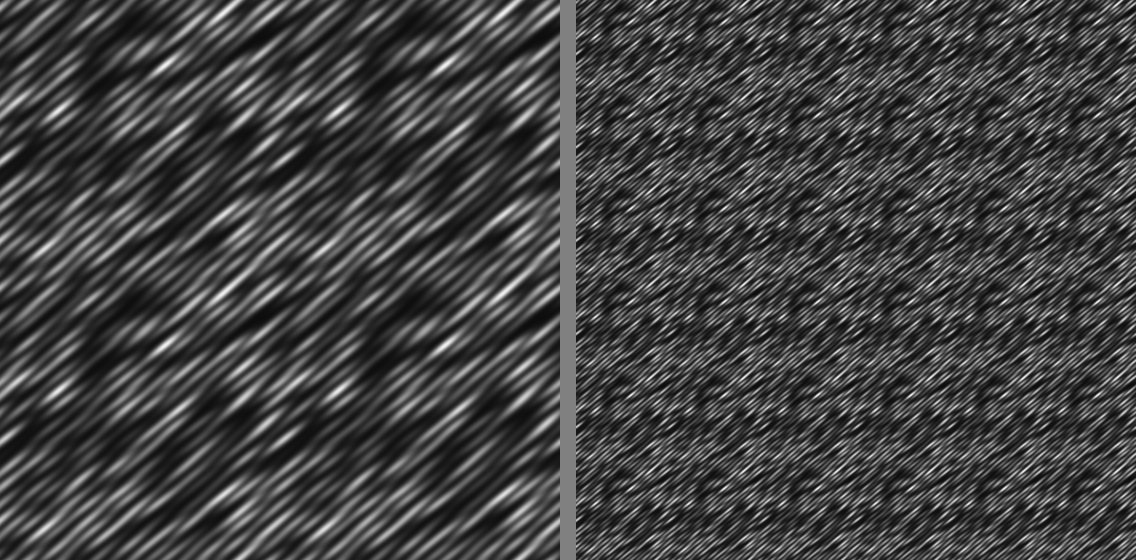
Left: one tile. Right: repeated 3 by 3.
This pattern is drawn by a WebGL 2 fragment shader. Its source:

```glsl
#version 300 es
precision highp float;
// Grey diagonal rows of short soft dashes, tilted like twill, with uneven brightness.

#define TILES 2.0                 // whole repeats across and down
#define ALONG vec2(8.0, 7.0)      // dashes per tile, counted along the rows
#define ACROSS vec2(-16.0, 18.0)  // rows per tile, counted across and up
#define DASH_LENGTH 0.55          // Gaussian radius, in dash spacings
#define DASH_WIDTH 0.23           // Gaussian radius, in row spacings
#define DASH_TILT -0.14           // rows climbed per dash spacing
#define JITTER vec2(0.8, 0.3)     // random shift along and across a row
#define BRIGHTNESS 0.58           // of the strongest dash
#define FALLOFF 1.2               // higher leaves fewer bright dashes
#define SHADOW 0.045

uniform vec2 u_resolution;
out vec4 fragColor;

vec3 hash(vec2 p) {
    vec3 q = fract(p.xyx * vec3(0.1031, 0.1030, 0.0973));
    q += dot(q, q.yxz + 33.33);
    return fract((q.xxy + q.yzz) * q.zyx);
}

// The slanted grid wraps: cells one whole tile apart share the same key.
vec2 cellKey(vec2 cell) {
    float cellCount = ALONG.x * ACROSS.y - ALONG.y * ACROSS.x;
    vec2 scaled = vec2(ACROSS.y * cell.x - ALONG.y * cell.y,
                       ALONG.x * cell.y - ACROSS.x * cell.x);
    return mod(scaled, cellCount);
}

// Sum of the soft dashes around a point given in tiles.
float dashes(vec2 p) {
    vec2 grid = vec2(dot(p, ALONG), dot(p, ACROSS));
    vec2 home = floor(grid);
    float light = 0.0;
    for (int row = -2; row <= 2; row++) {
        for (int column = -2; column <= 2; column++) {
            vec2 cell = home + vec2(column, row);
            vec3 random = hash(cellKey(cell));
            vec2 center = cell + 0.5 + (random.xy - 0.5) * JITTER;
            vec2 d = grid - center;
            d.y -= DASH_TILT * d.x;
            d /= vec2(DASH_LENGTH, DASH_WIDTH);
            light += pow(random.z, FALLOFF) * exp(-0.5 * dot(d, d));
        }
    }
    return light;
}

void main() {
    vec2 uv = gl_FragCoord.xy / u_resolution;
    float tone = SHADOW + BRIGHTNESS * dashes(uv * TILES);
    fragColor = vec4(vec3(clamp(tone, 0.0, 1.0)), 1.0);
}
```
